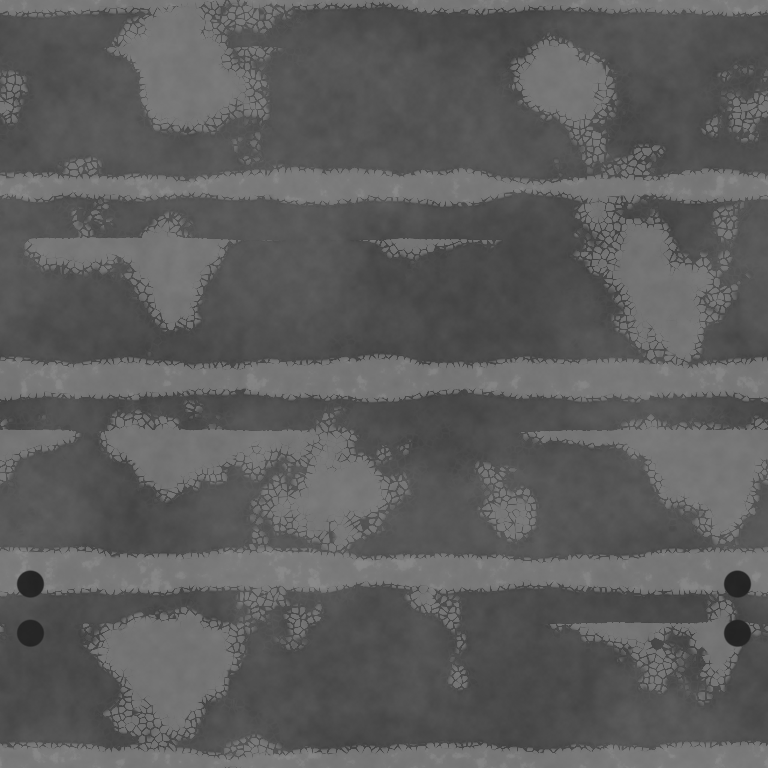
Give the GLSL for this texture, as a WebGL 1 fragment shader.

```glsl
precision highp float;
// Four worn painted planks: pale wavy gaps, a streaky groove under each gap and flaked patches.
// One "bare" field (gaps, groove and patches roughened by wrapping noise) is thresholded,
// with cellular cracks fraying its edge; four dark nail heads go on top.
uniform vec2 u_resolution;

const float TAU = 6.2831853;
const float PLANKS = 4.0;
const float GAP_OFFSET = 0.0065;
const float CRACK_CELLS = 110.0;
const float CRACK_DEPTH = 0.006;
const float WEAR_LEVEL = 0.74;
const float WEAR_SCALE = 0.06;
const float GROOVE_DROP = 0.069;      // groove distance below the gap
const float PATCH_DROP = 0.112;       // patch centre below the gap
const float PATCH_HEIGHT = 0.073;
const float PATCH_WIDTH = 0.105;
// One component per plank, counted from the bottom
const vec4 GAP_HALF = vec4(0.0205, 0.0228, 0.0222, 0.0160);
const vec4 STREAK_GAIN = vec4(0.34, 0.42, 0.36, 0.12);
const vec4 STREAK_PEAK = vec4(0.85, 0.19, 0.25, 0.20);
const vec4 PATCH_A = vec4(0.19, 0.45, 0.95, 0.23);
const vec4 PATCH_B = vec4(0.60, 0.89, 0.22, 0.72);
const vec4 PATCH_C = vec4(0.94, 0.20, 0.85, 0.55);
const vec4 SIZE_A = vec4(1.0, 1.0, 0.75, 0.60);
const vec4 SIZE_B = vec4(0.25, 0.95, 0.35, 0.45);
const vec4 SIZE_C = vec4(0.25, 0.75, 0.50, 0.30);
const vec2 NAIL_CENTRE = vec2(0.5, 0.2075);
const vec2 NAIL_SPREAD = vec2(0.4603, 0.0320);
const float NAIL_RADIUS = 0.0175;
const float PAINT_DARK = 0.285;
const float PAINT_LIGHT = 0.345;
const float BARE_DARK = 0.430;
const float BARE_LIGHT = 0.485;
const float NAIL_SHADE = 0.145;

float hash(vec2 p) {
  vec3 q = fract(vec3(p.xyx) * 0.1031);
  q += dot(q, q.yzx + 33.33);
  return fract((q.x + q.y) * q.z);
}

// Value noise that wraps after "period" cells
float noise(vec2 p, float period, float seed) {
  vec2 i = floor(p), f = fract(p);
  f = f * f * (3.0 - 2.0 * f);
  vec2 a = mod(i, period) + seed, b = mod(i + 1.0, period) + seed;
  return mix(mix(hash(a), hash(vec2(b.x, a.y)), f.x),
             mix(hash(vec2(a.x, b.y)), hash(b), f.x), f.y);
}

float fbm(vec2 uv, float freq, float seed) {
  float sum = 0.0, total = 0.0, amp = 1.0;
  for (int i = 0; i < 5; i++) {
    sum += amp * noise(uv * freq, freq, seed);
    total += amp;
    amp *= 0.55;
    freq *= 2.0;
    seed += 17.0;
  }
  return sum / total;
}

// Second minus first cell distance: zero along the cracks
float cellEdge(vec2 p, float period) {
  vec2 i = floor(p), f = fract(p);
  float near = 8.0, next = 8.0;
  for (int y = -1; y <= 1; y++) {
    for (int x = -1; x <= 1; x++) {
      vec2 g = vec2(float(x), float(y)), c = mod(i + g, period);
      float d = length(g + vec2(hash(c + 3.0), hash(c + 271.0)) - f);
      next = min(next, max(near, d));
      near = min(near, d);
    }
  }
  return next - near;
}

float pick(vec4 v, float row) {
  return dot(v, vec4(equal(vec4(row), vec4(0.0, 1.0, 2.0, 3.0))));
}

float patchWear(float x, float drop, float centre, float size) {
  float dx = fract(x - centre + 0.5) - 0.5;
  vec2 r = vec2(dx / (PATCH_WIDTH * size), (drop - PATCH_DROP) / PATCH_HEIGHT);
  return mix(0.6, 1.0, size) * exp(-dot(r, r));
}

void main() {
  vec2 uv = gl_FragCoord.xy / u_resolution;
  float px = 1.0 / min(u_resolution.x, u_resolution.y);

  // Plank layout
  float s = (uv.y - GAP_OFFSET) * PLANKS;
  float row = mod(floor(s), PLANKS), gapRow = mod(floor(s + 0.5), PLANKS);
  float drop = (1.0 - fract(s)) / PLANKS;
  float gapDist = abs(fract(s + 0.5) - 0.5) / PLANKS;
  float gap = pick(GAP_HALF, gapRow) - gapDist + 0.03 * (fbm(uv, 10.0, 40.0) - 0.5);

  // Wear: patches and a groove streak with a crisp upper edge
  float patches = patchWear(uv.x, drop, pick(PATCH_A, row), pick(SIZE_A, row))
                + patchWear(uv.x, drop, pick(PATCH_B, row), pick(SIZE_B, row))
                + patchWear(uv.x, drop, pick(PATCH_C, row), pick(SIZE_C, row));
  float below = drop - GROOVE_DROP;
  float groove = smoothstep(-0.004, 0.001, below) * exp(-max(below, 0.0) / 0.024);
  float streak = noise(vec2(uv.x * 8.0, row), 8.0, 90.0)
               + 0.3 * cos(TAU * (uv.x - pick(STREAK_PEAK, row)));
  groove *= smoothstep(0.25, 0.65, streak) * pick(STREAK_GAIN, row);
  float wear = fbm(uv, 9.0, 150.0) + 0.38 * min(patches, 1.1) + groove - WEAR_LEVEL;

  // Frayed edge
  float crack = smoothstep(0.0, 0.3, cellEdge(uv * CRACK_CELLS, CRACK_CELLS)) - 0.6;
  float field = max(gap, wear * WEAR_SCALE) + CRACK_DEPTH * crack;
  float bareMask = smoothstep(-1.2 * px, 1.2 * px, field);

  // Surface shades
  float mottle = smoothstep(0.28, 0.72, fbm(uv, 6.0, 230.0));
  float grain = fbm(uv, 64.0, 310.0) - 0.5;
  float paint = mix(PAINT_DARK, PAINT_LIGHT, mottle) + 0.06 * grain;
  paint -= 0.02 * smoothstep(-0.006, 0.0, field);
  float inGap = smoothstep(0.0, 0.006, gap);
  float bare = mix(BARE_DARK, BARE_LIGHT, 0.35 + 0.35 * mottle + 0.25 * inGap) + 0.05 * grain;
  bare += 0.035 * inGap * smoothstep(0.08, 0.25, grain);
  bare -= 0.025 * (1.0 - smoothstep(0.0, 0.004, field));
  float shade = mix(paint, bare, bareMask);

  // Nail heads, mirrored about their common centre
  float nail = length(abs(uv - NAIL_CENTRE) - NAIL_SPREAD) - NAIL_RADIUS;
  shade = mix(shade, NAIL_SHADE + 0.03 * grain, 1.0 - smoothstep(-px, px, nail));
  gl_FragColor = vec4(vec3(shade), 1.0);
}
```
